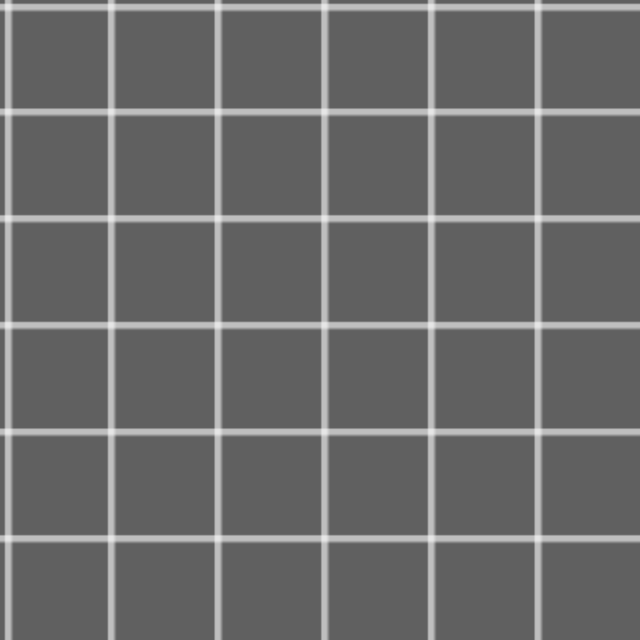
This pattern is drawn by a WebGL 2 fragment shader. Its source:

```glsl
#version 300 es
precision highp float;

uniform vec2 u_resolution;
out vec4 outColor;

// Soft bar near the start of a cell: quick rise, slower fade
float softBar(float x, float riseStart, float riseEnd, float fadeStart, float fadeEnd) {
    return smoothstep(riseStart, riseEnd, x) * (1.0 - smoothstep(fadeStart, fadeEnd, x));
}

void main() {
    // Six cells each way, counted from the top left
    vec2 uv = gl_FragCoord.xy / u_resolution;
    vec2 grid = vec2(uv.x, 1.0 - uv.y) * 6.0;
    vec2 cell = fract(grid);

    // The outermost lines sit slightly further in
    vec2 isFirst = 1.0 - step(1.0, grid);
    cell -= isFirst * vec2(0.034, 0.018);

    float vertical = softBar(cell.x, 0.0, 0.024, 0.052, 0.1);
    float horizontal = softBar(cell.y, 0.006, 0.03, 0.06, 0.104);

    // Translucent white lines build up where they cross
    vec3 color = vec3(0.376);
    color = mix(color, vec3(1.0), 0.6 * vertical);
    color = mix(color, vec3(1.0), 0.6 * horizontal);

    outColor = vec4(color, 1.0);
}
```
